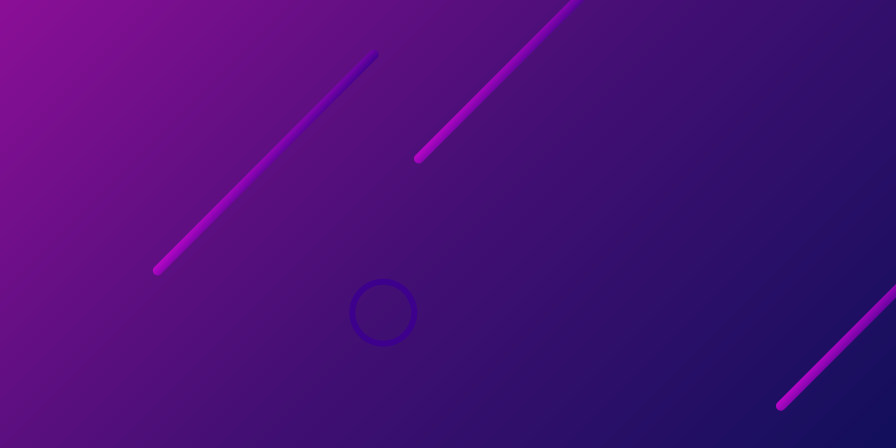
This background is drawn by a WebGL 1 fragment shader. Its source:

```glsl
precision highp float;
// Diagonal magenta-to-navy gradient crossed by three slanted, round-ended bars
// and one thin violet ring. Shapes are distance functions in units of the
// canvas height; each bar is shaded along its length and across its width.

uniform vec2 u_resolution;

const vec3 VIOLET = vec3(0.24, 0.0, 0.55);
const vec3 MAGENTA = vec3(0.74, 0.03, 0.79);

// Antialiased coverage of a signed distance
float coverage(float dist) {
  return clamp(0.5 - dist * u_resolution.y, 0.0, 1.0);
}

vec3 backdrop(float t) {
  vec3 middle = vec3(0.265, 0.06, 0.455);
  vec3 upper = mix(vec3(0.545, 0.06, 0.59), middle, min(t * 2.0, 1.0));
  return mix(upper, vec3(0.07, 0.06, 0.36), max(t * 2.0 - 1.0, 0.0));
}

// Capsule rising at 45 degrees from its lower end
vec3 drawBar(vec3 color, vec2 p, vec2 lowerEnd) {
  const float barLength = 0.682;
  const float radius = 0.0108;
  vec2 q = p - lowerEnd;
  float along = (q.x + q.y) * 0.70711;
  float across = (q.x - q.y) * 0.70711;
  float dist = length(vec2(along - clamp(along, 0.0, barLength), across)) - radius;

  // Bright at the lower end and upper-left edge, violet at the far end
  float shade = 0.58 * along / barLength + 0.2 * (across / radius + 1.0);
  vec3 barColor = mix(MAGENTA, VIOLET, clamp(shade, 0.0, 1.0));
  return mix(color, barColor, coverage(dist));
}

void main() {
  vec2 p = gl_FragCoord.xy / u_resolution.y;
  float aspect = u_resolution.x / u_resolution.y;

  // Gradient from the upper left to the lower right
  vec3 color = backdrop((p.x + 1.0 - p.y) / (aspect + 1.0));

  // Ring
  float ring = abs(length(p - vec2(0.8555, 0.302)) - 0.069) - 0.0068;
  color = mix(color, VIOLET, coverage(ring));

  // Bars
  color = drawBar(color, p, vec2(0.352, 0.396));
  color = drawBar(color, p, vec2(0.935, 0.646));
  color = drawBar(color, p, vec2(1.743, 0.094));

  gl_FragColor = vec4(color, 1.0);
}
```
